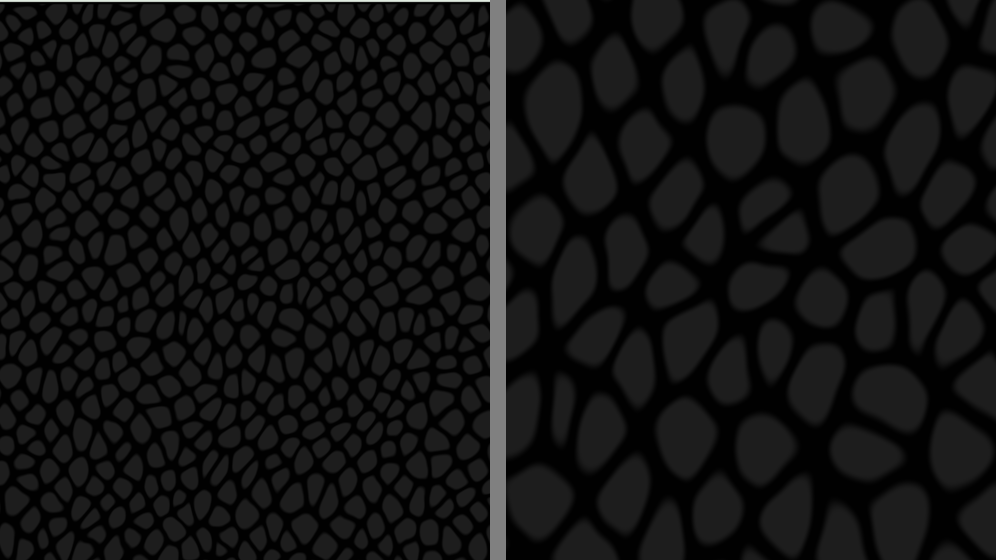
Left: the whole. Right: its middle third, enlarged.
Reproduce this pattern procedurally as a WebGL 2 fragment shader.

```glsl
#version 300 es
precision highp float;
// Reptile skin: charcoal scales on black, leaning slightly to the right.
// A jittered, staggered lattice gives Voronoi cells; a smooth minimum of the
// distances to their borders rounds each one into a scale.
uniform vec2 u_resolution;
out vec4 fragColor;

vec2 hash2(vec2 p) {
    vec3 q = fract(p.xyx * vec3(0.1031, 0.1030, 0.0973));
    q += dot(q, q.yzx + 33.33);
    return fract((q.xx + q.yz) * q.zy);
}

float gradientDot(vec2 corner, vec2 p) {
    float angle = 6.2832 * hash2(corner + 71.0).x;
    return dot(vec2(cos(angle), sin(angle)), p - corner);
}

float gradientNoise(vec2 p) {
    vec2 i = floor(p), f = p - i;
    vec2 u = f * f * f * (f * (f * 6.0 - 15.0) + 10.0);
    vec2 e = vec2(1.0, 0.0);
    return mix(mix(gradientDot(i, p), gradientDot(i + e, p), u.x),
               mix(gradientDot(i + e.yx, p), gradientDot(i + e.xx, p), u.x), u.y);
}

vec2 noise2(vec2 p) {
    return vec2(gradientNoise(p), gradientNoise(p + vec2(37.0, 91.0)));
}

// Centre of a scale; odd rows are shifted by half a column
vec2 scaleCentre(vec2 cell) {
    vec2 jitter = (hash2(cell + 200.0) - 0.5) * vec2(0.46, 0.95);
    float stagger = 0.5 * mod(cell.y, 2.0);
    return (cell + vec2(0.5 + stagger, 0.5) + jitter) * vec2(1.0, 0.47);
}

// Rounded distance to the cell border in x, random value of the cell in y
vec2 scaleField(vec2 p) {
    vec2 base = floor(p / vec2(1.0, 0.47));
    vec2 nearest = vec2(0.0), nearestCell = base;
    float best = 1e3;
    for (int y = -3; y <= 3; y++)
        for (int x = -2; x <= 2; x++) {
            vec2 cell = base + vec2(x, y);
            vec2 offset = scaleCentre(cell) - p;
            float d = dot(offset, offset);
            if (d < best) {
                best = d;
                nearest = offset;
                nearestCell = cell;
            }
        }

    float sum = 0.0;
    for (int y = -3; y <= 3; y++)
        for (int x = -2; x <= 2; x++) {
            vec2 cell = base + vec2(x, y);
            if (cell == nearestCell) continue;
            vec2 offset = scaleCentre(cell) - p;
            vec2 across = normalize(offset - nearest);
            sum += exp(-15.0 * dot(0.5 * (offset + nearest), across));
        }
    return vec2(-log(sum) / 15.0, hash2(nearestCell + 500.0).x);
}

void main() {
    vec2 uv = gl_FragCoord.xy / u_resolution.y;

    // Lean the lattice, tighten it towards the top and bend it gently
    vec2 p = vec2(uv.x - 0.16 * uv.y, uv.y + 0.05 * uv.y * uv.y + 0.08 * uv.x);
    p = p * vec2(18.3, 14.3) + 0.45 * noise2(uv * 5.0);
    p += 0.06 * noise2(p * 2.4);

    // Flat scales with soft edges and gaps of varying width
    vec2 field = scaleField(p);
    float gap = 0.062 + 0.03 * (field.y - 0.5);
    float scale = smoothstep(-0.04, 0.04, field.x - gap);
    vec3 color = mix(vec3(0.004), vec3(0.112), scale);

    // Pale strip along the top edge, with a dark line below it
    color *= 1.0 - smoothstep(0.991, 0.994, uv.y);
    color = mix(color, vec3(0.88, 0.92, 0.88), smoothstep(0.995, 0.998, uv.y));
    fragColor = vec4(color, 1.0);
}
```
